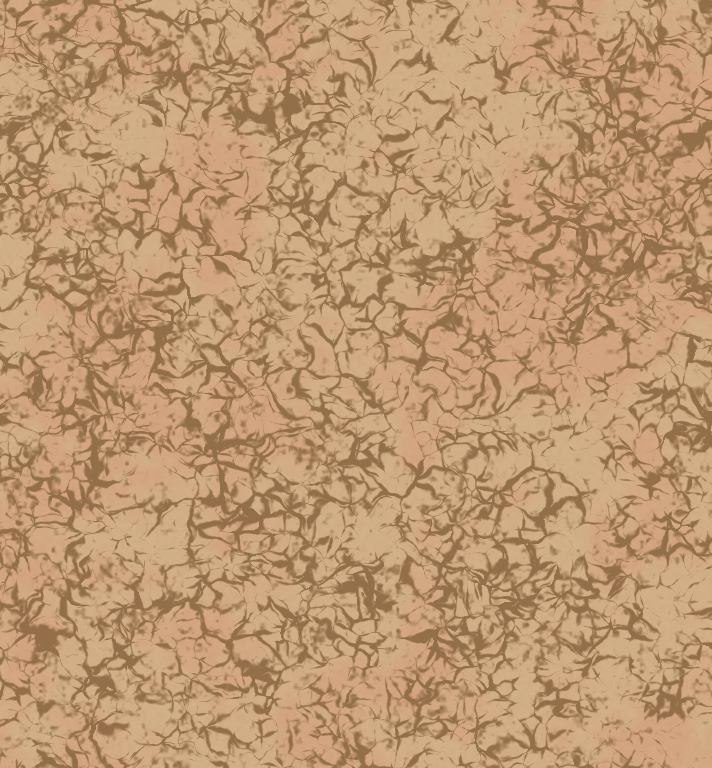
Give the GLSL for this texture, as a Shadertoy shader.

```glsl
// Tan marbled paper covered with broken, thorny brown cracks.

vec2 hash2(vec2 p) {
    vec3 h = fract(p.xyx * vec3(0.1031, 0.1030, 0.0973));
    h += dot(h, h.yzx + 33.33);
    return fract((h.xx + h.yz) * h.zy);
}

float valueNoise(vec2 p) {
    vec2 cell = floor(p), f = fract(p);
    f = f * f * (3.0 - 2.0 * f);
    return mix(mix(hash2(cell).x, hash2(cell + vec2(1, 0)).x, f.x),
               mix(hash2(cell + vec2(0, 1)).x, hash2(cell + vec2(1, 1)).x, f.x), f.y);
}

float layeredNoise(vec2 p) {
    return 0.6 * valueNoise(p) + 0.4 * valueNoise(p * 2.3 + 17.7);
}

// Distance to the border between the two nearest cell centres
float crackDistance(vec2 p, float cells) {
    p *= cells;
    vec2 base = floor(p), nearest = vec2(8.0), second = vec2(8.0);
    for (int y = -1; y <= 1; y++)
    for (int x = -1; x <= 1; x++) {
        vec2 cell = base + vec2(x, y);
        vec2 r = cell + hash2(cell) - p;
        if (dot(r, r) < dot(nearest, nearest)) {
            second = nearest;
            nearest = r;
        } else if (dot(r, r) < dot(second, second)) {
            second = r;
        }
    }
    return dot(0.5 * (nearest + second), normalize(second - nearest)) / cells;
}

vec2 warp(vec2 p, float frequency) {
    return vec2(valueNoise(p * frequency + 3.1), valueNoise(p * frequency + 61.7)) - 0.5;
}

void mainImage(out vec4 fragColor, in vec2 fragCoord) {
    vec2 uv = fragCoord / iResolution.y + 2.0;

    // Jagged, slightly flattened coordinates
    vec2 p = uv + 0.030 * warp(uv, 22.0) + 0.010 * warp(uv, 75.0);
    p.y *= 1.15;

    // Long cracks, then finer twigs that thicken beside them
    float longCrack = crackDistance(p, 20.0);
    float twig = crackDistance(p + 5.3, 43.0);
    float density = layeredNoise(uv * 9.0 + 40.0) - 0.5;
    float longWidth = 0.013 * (layeredNoise(uv * 24.0) - 0.42) + 0.003 * density;
    float twigWidth = 0.011 * (layeredNoise(uv * 38.0 + 9.0) - 0.50) + 0.004 * density
                    + 0.0016 * smoothstep(0.014, 0.0, longCrack);
    float ink = max(longWidth - longCrack, twigWidth - twig);

    // Small blots and ragged edges
    float blot = 0.010 * (layeredNoise(uv * 85.0 + 23.0) - 0.79 + 0.35 * density);
    ink = max(ink, blot) + 0.0022 * (valueNoise(uv * 230.0) - 0.5);
    float crack = smoothstep(-0.0019, 0.0021, ink);

    // Sandy and pinkish patches with a faint grain
    float patches = layeredNoise(uv * 7.0 + 71.0) + 0.25 * (valueNoise(uv * 45.0) - 0.5);
    vec3 paper = mix(vec3(0.82, 0.685, 0.525), vec3(0.825, 0.645, 0.50),
                     smoothstep(0.34, 0.66, patches));
    paper += 0.018 * (valueNoise(uv * 190.0 + 5.0) - 0.5);

    fragColor = vec4(mix(paper, vec3(0.575, 0.435, 0.285), crack), 1.0);
}
```
